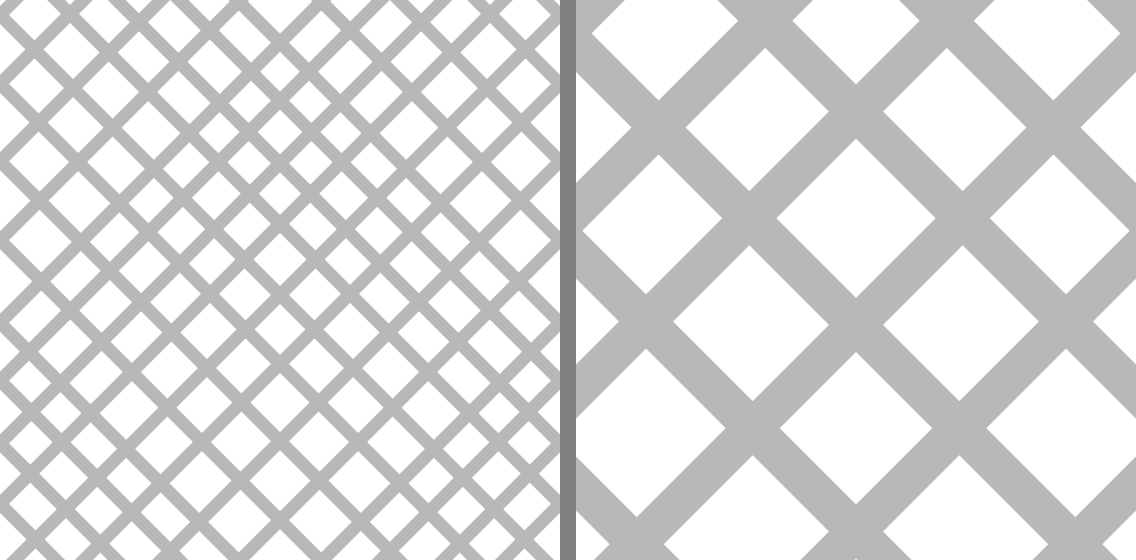
Left, the full canvas; right, a detail of the centre.
Write a WebGL 1 fragment shader that draws this pattern.

```glsl
precision highp float;
// Lattice of grey diagonal bands on white, leaving diamonds of uneven size.
// Eight unevenly spaced bands rise to the right and eight mirrored ones fall;
// distances wrap with fract, so the tile joins itself on every side.

uniform vec2 u_resolution;

const vec3 PAPER = vec3(1.0);
const vec3 BAND_GREY = vec3(0.72);
const float HALF_BAND = 0.0161; // half thickness, measured vertically

// Heights where the bands cross the vertical centre line
const vec4 LOWER_BANDS = vec4(0.0710, 0.2122, 0.3503, 0.4733);
const vec4 UPPER_BANDS = vec4(0.6003, 0.7083, 0.8203, 0.9238);

// Distance to the nearest of four heights on a unit circle
float wrappedDistance(float height, vec4 bands) {
  vec4 d = abs(fract(height - bands + 0.5) - 0.5);
  return min(min(d.x, d.y), min(d.z, d.w));
}

// Smooth coverage of one family of parallel bands
float bandCoverage(float height, float halfBand, float softness) {
  float d = min(wrappedDistance(height, LOWER_BANDS),
                wrappedDistance(height, UPPER_BANDS));
  return 1.0 - smoothstep(halfBand - softness, halfBand + softness, d);
}

void main() {
  vec2 uv = gl_FragCoord.xy / u_resolution;
  float softness = 1.0 / min(u_resolution.x, u_resolution.y);
  float offset = uv.x - 0.5;

  // Slide along each diagonal back to the centre line
  float rising = bandCoverage(uv.y - offset, HALF_BAND, softness);
  float falling = bandCoverage(uv.y + offset, HALF_BAND, softness);

  float lattice = 1.0 - (1.0 - rising) * (1.0 - falling);
  gl_FragColor = vec4(mix(PAPER, BAND_GREY, lattice), 1.0);
}
```
